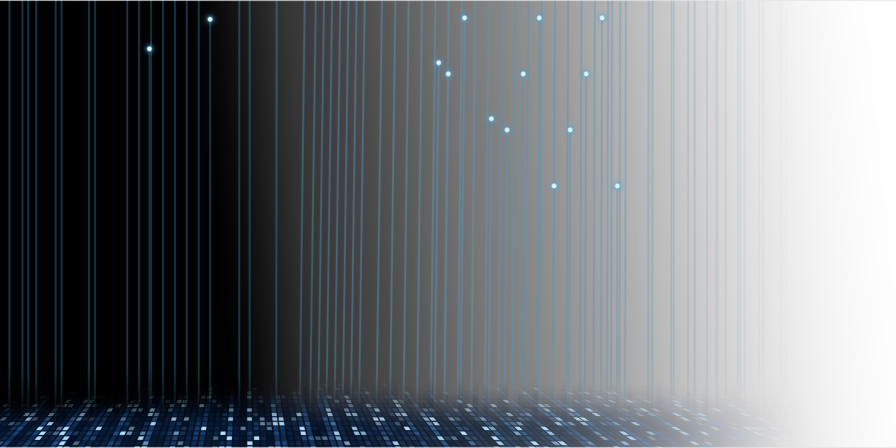
Give the GLSL for this background, as a Shadertoy shader.

```glsl
// Thin blue strands hang over a glittering floor of data, on a ground that
// runs from black through grey to white. Strands are evenly spaced groups,
// pins are a loop of dots, and the floor is a hashed perspective grid.
// Lengths are in canvas heights, so x runs from 0 to 2.

const vec3 STRAND_DARK = vec3(0.13, 0.42, 0.55);
const vec3 STRAND_LIGHT = vec3(0.35, 0.58, 0.71);
const vec3 PIN_COLOR = vec3(0.86, 0.97, 1.0);
const vec3 GLOW_COLOR = vec3(0.30, 0.65, 0.85);
const vec3 FLOOR_DARK = vec3(0.015, 0.06, 0.14);
const vec3 FLOOR_BLUE = vec3(0.12, 0.33, 0.57);
const vec3 FLOOR_SPARK = vec3(0.70, 0.87, 0.98);
const float STRAND_WIDTH = 0.0021;
const float STRAND_OPACITY = 0.52;
const float STRAND_LEAN = 0.014;
const float PIN_RADIUS = 0.0052;
const float GLOW_RADIUS = 0.0095;
const float FLOOR_TOP = 0.15;
const vec2 VANISHING = vec2(0.55, 0.60);
const vec2 GRID = vec2(38.0, 52.0);
const float BORDER = 0.0026;

float hash(vec2 p) {
    vec3 q = fract(vec3(p.xyx) * 0.1031);
    q += dot(q, q.yzx + 33.33);
    return fract((q.x + q.y) * q.z);
}

// Coverage of a vertical line at distance d
float strand(float d, float pixel) {
    return 1.0 - smoothstep(STRAND_WIDTH - 0.8 * pixel, STRAND_WIDTH + 0.8 * pixel, abs(d));
}

// A bounded row of evenly spaced strands
float strandGroup(float x, float first, float spacing, float count, float pixel) {
    float i = clamp(round((x - first) / spacing), 0.0, count - 1.0);
    return strand(x - first - i * spacing, pixel);
}

// Overlapping groups, from the left edge to the right
float allStrands(float x, float pixel) {
    float c = strandGroup(x, 0.021, 0.0600, 2.0, pixel);
    c = max(c, strandGroup(x, 0.050, 0.0742, 3.0, pixel));
    c = max(c, strandGroup(x, 0.063, 0.0745, 3.0, pixel));
    c = max(c, strandGroup(x, 0.284, 0.0266, 7.0, pixel));
    c = max(c, strandGroup(x, 0.534, 0.0234, 2.0, pixel));
    c = max(c, strandGroup(x, 0.617, 0.0570, 2.0, pixel));
    c = max(c, strandGroup(x, 0.698, 0.0182, 7.0, pixel));
    c = max(c, strandGroup(x, 0.846, 0.0300, 18.0, pixel));
    c = max(c, strandGroup(x, 1.365, 0.0182, 2.0, pixel));
    c = max(c, strandGroup(x, 1.396, 0.0513, 8.0, pixel));
    c = max(c, strandGroup(x, 1.456, 0.0477, 7.0, pixel));
    return max(c, strandGroup(x, 1.536, 0.0420, 6.0, pixel));
}

// Black to grey to white, along a slightly slanted axis
vec3 ground(vec2 p) {
    float t = p.x * 0.5 - 0.05 * (0.5 - p.y);
    float level = 0.20 * smoothstep(0.23, 0.36, t) + 0.20 * smoothstep(0.30, 0.55, t);
    level += 0.60 * smoothstep(0.40, 1.01, t);
    return vec3(level) * vec3(1.0, 0.995, 0.995);
}

// Slanted columns of small glyphs running toward the vanishing point
vec3 dataFloor(vec2 p, vec3 base) {
    float depth = VANISHING.y - p.y;
    vec2 grid = vec2((p.x - VANISHING.x) / depth, log(depth)) * GRID;
    vec2 cell = floor(grid);
    vec2 local = abs(fract(grid) - 0.5);
    float glyph = smoothstep(0.5, 0.25, local.x) * smoothstep(0.5, 0.2, local.y);
    float column = step(mod(cell.x, 4.0), 1.5);
    float random = hash(cell + 200.0);
    float spark = glyph * smoothstep(0.74, 1.0, random + 0.18 * column - 0.08);
    float rail = smoothstep(0.5, 0.2, local.x) * hash(vec2(cell.x, 300.0));
    float trace = mix(glyph * hash(cell + 71.0), rail, 0.45) * (0.35 + 0.65 * column);
    vec3 color = mix(FLOOR_DARK, base, 0.6 * smoothstep(0.6, 1.6, p.x));
    color = mix(color, FLOOR_BLUE + 0.3 * base, trace);
    return mix(color, FLOOR_SPARK, spark);
}

void mainImage(out vec4 fragColor, in vec2 fragCoord) {
    vec2 p = fragCoord / iResolution.y;
    p.x *= 2.0 * iResolution.y / iResolution.x;
    float pixel = 1.0 / iResolution.y;
    vec3 base = ground(p);
    vec3 color = base;

    // Strands lean right past the dark side and straighten toward the light
    float lean = STRAND_LEAN * smoothstep(0.60, 0.70, p.x) * smoothstep(1.6, 0.75, p.x);
    vec2 s = vec2(p.x - lean * (p.y - 0.5), p.y);
    float lines = allStrands(s.x, pixel);

    // Pins: a pair at the left, then a rising zigzag in the middle
    float dots = 0.0;
    float glow = 0.0;
    for (float i = -2.0; i < 12.0; i++) {
        vec2 pin = vec2(0.469, 0.957) + (i + 1.0) * vec2(0.1354, 0.066);
        if (i >= 0.0) {
            float sway = 0.0135 * sign(i - 2.5) * step(0.5, i);
            float lift = 0.15 * max(cos(2.1 * i), 0.0) * step(i, 3.5);
            pin = vec2(0.975 + 0.0354 * i + sway, 0.585 + 0.5 * fract((i + 1.0) / 4.0) + lift);
        }
        float d = length(s - pin);
        lines = max(lines, strand(s.x - pin.x, pixel) * step(s.y, pin.y));
        dots = max(dots, 1.0 - smoothstep(PIN_RADIUS - pixel, PIN_RADIUS + pixel, d));
        glow = max(glow, exp(-d * d / (GLOW_RADIUS * GLOW_RADIUS)));
    }
    float fade = smoothstep(0.04, 0.20, p.y) * (1.0 - smoothstep(1.15, 1.85, p.x));
    vec3 strandColor = mix(STRAND_DARK, STRAND_LIGHT, smoothstep(0.0, 0.35, base.r));
    color = mix(color, strandColor, lines * STRAND_OPACITY * fade);

    // Floor with a ragged upper edge, lost in the white at the right
    float edge = FLOOR_TOP - 0.03 * smoothstep(0.7, 0.0, p.x);
    edge += 0.025 * (hash(vec2(floor(p.x * 90.0), 5.0)) - 0.5);
    float floorMask = smoothstep(edge, 0.035, p.y) * (1.0 - smoothstep(1.2, 1.85, p.x));
    color = mix(color, dataFloor(p, base), floorMask);

    color = mix(mix(color, GLOW_COLOR, 0.65 * glow), PIN_COLOR, dots);

    // Fine pale rim along the top and bottom
    float rim = 1.0 - smoothstep(BORDER - 0.5 * pixel, BORDER + 0.5 * pixel, min(p.y, 1.0 - p.y));
    fragColor = vec4(mix(color, vec3(0.9), 0.7 * rim), 1.0);
}
```
